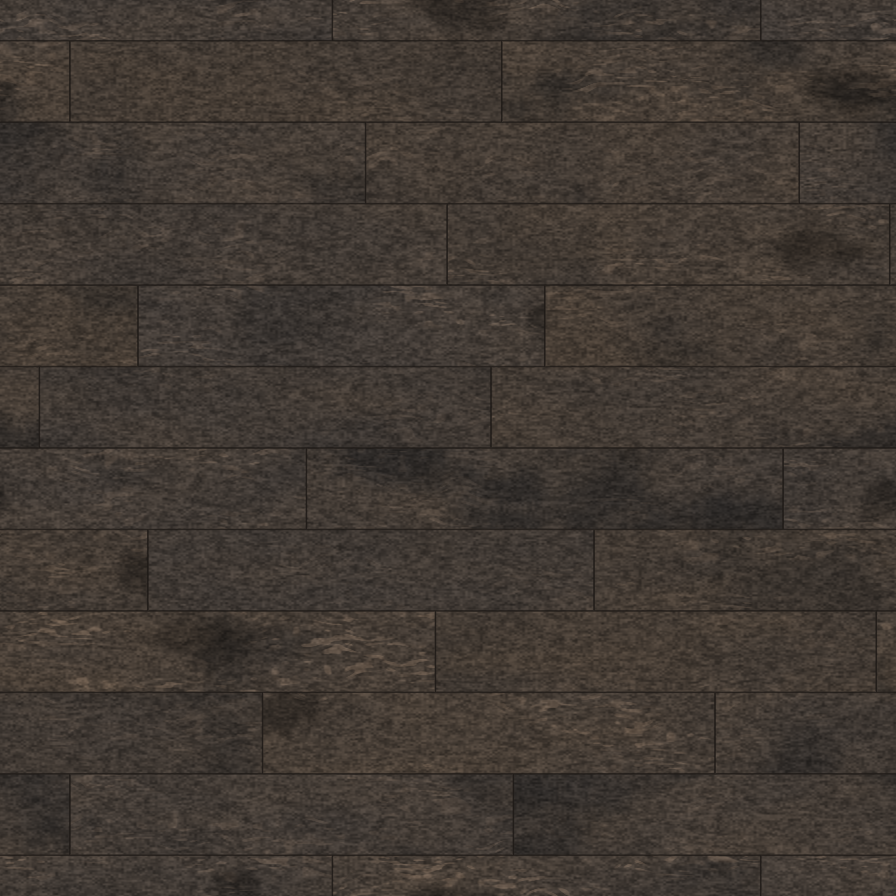
A three.js fragment shader for this texture:

```glsl
// Dark stained wood floor: eleven rows of two long staggered planks.
// Each plank is seeded by its row and side, then built from stretched noise:
// fine wavy grain, pale flecks, smoky stains and knots, with thin dark seams.
varying vec2 vUv;

float hash(vec2 p) {
  return fract(sin(dot(p, vec2(12.9898, 78.233))) * 43758.5453);
}

float noise(vec2 p) {
  vec2 i = floor(p), f = fract(p);
  f = f * f * (3.0 - 2.0 * f);
  return mix(mix(hash(i), hash(i + vec2(1.0, 0.0)), f.x),
             mix(hash(i + vec2(0.0, 1.0)), hash(i + vec2(1.0, 1.0)), f.x), f.y);
}

float fbm(vec2 p) {
  float sum = 0.0, amp = 0.52;
  for (int i = 0; i < 5; i++) {
    sum += amp * noise(p);
    p = p * 2.03 + vec2(7.3, 3.1);
    amp *= 0.5;
  }
  return sum;
}

// Component of v at index i, or zero outside 0 to 3
float pick(vec4 v, float i) {
  return dot(v, 1.0 - step(0.5, abs(vec4(0.0, 1.0, 2.0, 3.0) - i)));
}

float pickRow(vec4 a, vec4 b, vec4 c, float row) {
  return pick(a, row) + pick(b, row - 4.0) + pick(c, row - 8.0);
}

void main() {
  // Rows, bottom to top; the first is split by the canvas edge
  float y = vUv.y * 11.0 + 0.5;
  float row = mod(floor(y), 11.0);
  float across = fract(y);

  // Two butt joints per row
  float jointA = pickRow(vec4(0.371, 0.078, 0.293, 0.486), vec4(0.165, 0.342, 0.044, 0.154),
                         vec4(0.499, 0.408, 0.078, 0.0), row);
  float jointB = pickRow(vec4(0.849, 0.573, 0.798, 0.978), vec4(0.663, 0.874, 0.548, 0.608),
                         vec4(0.993, 0.892, 0.560, 0.0), row);
  float side = step(jointA, vUv.x) * (1.0 - step(jointB, vUv.x));
  float along = fract(vUv.x - mix(jointB, jointA, side));
  float len = mix(1.0 - jointB + jointA, jointB - jointA, side);

  // Plank coordinates and seeds
  vec2 id = vec2(row + 1.0, side * 5.0 + 2.0);
  float seedA = hash(id), seedB = hash(id + 17.0), seedC = hash(id + 31.0);
  vec2 p = vec2(along, across / 11.0);
  vec2 shift = vec2(seedA, seedB) * 40.0;

  // Close brown tones, some slightly cooler, with faint mottling
  float mottle = fbm(p * vec2(9.0, 24.0) + shift);
  float warmth = clamp(0.25 + 0.6 * seedA + 0.9 * (mottle - 0.5), 0.0, 1.0);
  vec3 color = mix(vec3(0.254, 0.230, 0.213), vec3(0.277, 0.238, 0.203), warmth);
  color *= 0.98 + 0.04 * seedC + 0.16 * (mottle - 0.5);

  // Short wavy grain and fine pores
  float wave = noise(p * vec2(30.0, 60.0) + shift) * 2.5;
  float grain = noise(p * vec2(125.0, 350.0) + vec2(0.0, wave) + shift);
  float pores = noise(p * vec2(340.0, 470.0) + shift);
  color *= 1.0 + 0.36 * (grain - 0.5) + 0.38 * (pores - 0.5);

  // Smoky stains with faint upright saw marks
  float cloud = fbm(p * vec2(8.0, 13.0) + shift.yx + 11.0);
  float saw = noise(p * vec2(230.0, 22.0) + shift);
  float stain = smoothstep(0.48, 0.76, cloud + 0.05 * (saw - 0.5)) * (0.2 + 0.8 * seedB);
  color = mix(color, color * vec3(0.68, 0.71, 0.75), stain);

  // Pale broken flecks, gathered in patches
  float patches = smoothstep(0.44, 0.70, fbm(p * vec2(12.0, 30.0) + shift + 23.0));
  float fleck = smoothstep(0.56, 0.82, noise(p * vec2(85.0, 300.0) + vec2(5.0, wave * 1.6) + shift));
  color += vec3(0.120, 0.097, 0.078) * fleck * patches * (0.25 + 0.75 * seedC);

  // A ragged dark knot on a few planks
  vec2 knotAt = vec2(len * hash(id + 43.0), mix(0.02, 0.07, hash(id + 59.0)));
  vec2 q = (p - knotAt) / vec2(0.026 + 0.045 * seedA, 0.030);
  float ragged = length(q) + 1.5 * (fbm(p * 34.0 + shift) - 0.5);
  float knot = (1.0 - smoothstep(0.3, 1.1, ragged)) * step(0.5, seedC);
  color *= 1.0 - 0.28 * knot;

  // Thin seams along the rows, slightly stronger at the plank ends
  float rowEdge = min(across, 1.0 - across) / 11.0;
  float endEdge = min(along, len - along);
  float seam = max(0.75 * (1.0 - smoothstep(0.0002, 0.0016, rowEdge)),
                   0.85 * (1.0 - smoothstep(0.0002, 0.0016, endEdge)));
  color = mix(color, vec3(0.115, 0.098, 0.086), seam);

  gl_FragColor = vec4(color, 1.0);
}
```
